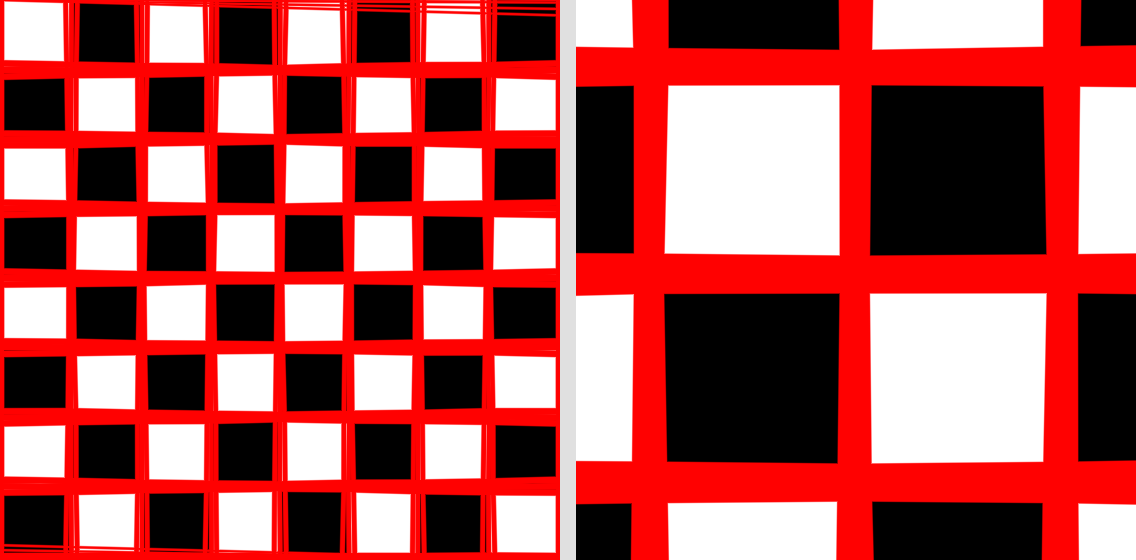
Left: the whole. Right: its middle third, enlarged.
Write a WebGL 2 fragment shader that draws this pattern.

```glsl
#version 300 es
precision highp float;

uniform vec2 u_resolution;
out vec4 fragColor;

const float CELLS = 8.0;
const vec3 RED = vec3(1.0, 0.005, 0.005);

float hash(vec2 p) {
  vec3 q = fract(vec3(p.xyx) * 0.1031);
  q += dot(q, q.yzx + 33.33);
  return fract((q.x + q.y) * q.z);
}

// Straight segments between random nodes, wrapping after one canvas
float wobble(float along, float seed) {
  float c = along * CELLS;
  float node = floor(c);
  float a = hash(vec2(mod(node, CELLS), seed));
  float b = hash(vec2(mod(node + 1.0, CELLS), seed));
  return mix(a, b, fract(c)) - 0.5;
}

// Three strokes that spread apart toward both ends of the canvas
float strokeBundle(float across, float along, float seed, float halfWidth, vec2 spread) {
  float fan = mix(spread.x, spread.y, abs(along * 2.0 - 1.0));
  float d = 1.0;
  for (int i = -1; i <= 1; i++) {
    float offset = float(i) * fan + 0.0022 * wobble(along, seed + float(i));
    d = min(d, abs(across - offset) - halfWidth);
  }
  return d;
}

// Border line with thin strokes fanning down to the right and up to the left
float borderFan(float across, float along) {
  float d = abs(across - 0.006 - 0.002 * wobble(along, 91.0)) - 0.0075;
  for (int i = 1; i <= 3; i++) {
    float n = float(i);
    float falling = along * (0.007 - 0.0115 * n);
    float rising = (1.0 - along) * 0.0088 * n;
    d = min(d, min(abs(across - falling), abs(across - rising)) - 0.0024);
  }
  return d;
}

float verticalLines(vec2 p) {
  float nearest = floor(p.x * CELLS + 0.5);
  float k = mod(nearest, CELLS);
  float across = p.x - nearest / CELLS - 0.0035 * sin(6.28318 * k / CELLS);
  if (k < 0.5) return abs(across) - 0.0077;
  return strokeBundle(across, p.y, 5.0 * k + 11.0, 0.0046, vec2(0.0042, 0.0104));
}

float horizontalLines(vec2 p) {
  float nearest = floor(p.y * CELLS + 0.5);
  float k = mod(nearest, CELLS);
  float across = p.y - nearest / CELLS;
  if (k < 0.5) return borderFan(across, p.x);
  across -= 0.0075 * (1.0 - k / 7.0);
  return strokeBundle(across, p.x, 5.0 * k + 60.0, 0.0062, vec2(0.0042, 0.0108));
}

void main() {
  vec2 p = gl_FragCoord.xy / u_resolution;
  float edge = 0.9 / min(u_resolution.x, u_resolution.y);

  // Black and white squares
  vec2 cell = floor(p * CELLS);
  vec3 color = vec3(mod(cell.x + cell.y, 2.0));

  // Red grid
  float d = min(verticalLines(p), horizontalLines(p));
  color = mix(RED, color, smoothstep(-edge, edge, d));
  fragColor = vec4(color, 1.0);
}
```
